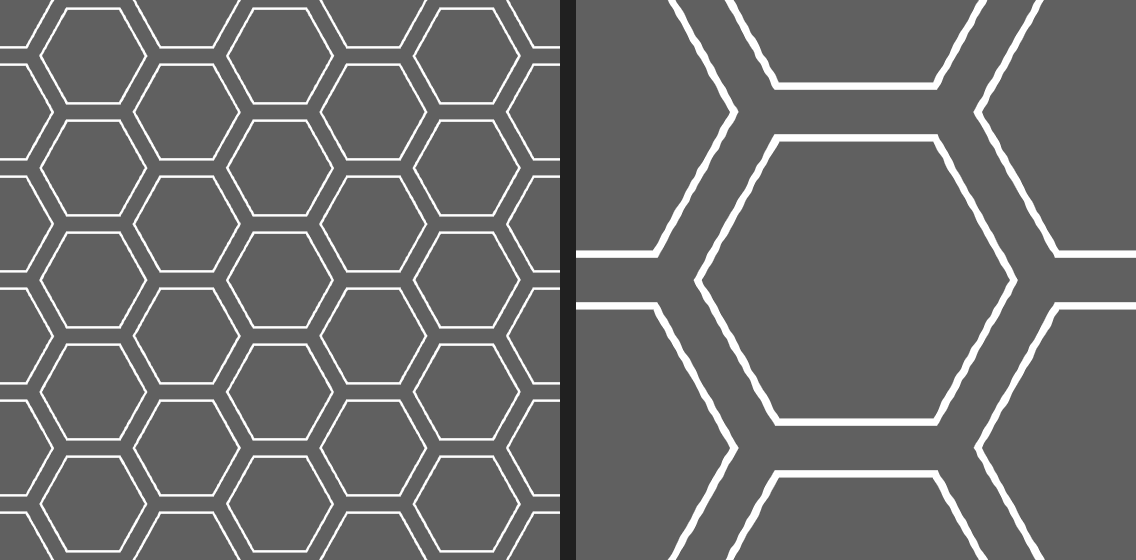
Left, the full canvas; right, a detail of the centre.
Reproduce this pattern procedurally as a three.js fragment shader.

```glsl
// Staggered grid of white hexagon outlines on flat grey, with slightly rough slanted sides.
#define REPEATS vec2(3.0, 5.0)
#define HALF_HEIGHT 0.0846
#define HALF_WIDTH 0.0942
#define LINE_WIDTH 0.0044
#define ROUGHNESS 0.0009
#define ROUGH_CELLS 160.0
#define GROUND_COLOR vec3(0.378)
#define LINE_COLOR vec3(1.0)

varying vec2 vUv;

// Random unit gradient on a lattice that wraps every ROUGH_CELLS.
vec2 latticeGradient(vec2 cell) {
  cell = mod(cell, ROUGH_CELLS);
  float h = fract(sin(dot(cell, vec2(12.99, 78.23))) * 4375.85);
  return vec2(cos(6.2832 * h), sin(6.2832 * h));
}

// Tiling gradient noise, centred on zero.
float gradientNoise(vec2 p) {
  vec2 i = floor(p), f = fract(p);
  vec2 u = f * f * f * (f * (f * 6.0 - 15.0) + 10.0);
  vec2 e = vec2(1.0, 0.0);
  float a = dot(latticeGradient(i), f);
  float b = dot(latticeGradient(i + e.xy), f - e.xy);
  float c = dot(latticeGradient(i + e.yx), f - e.yx);
  float d = dot(latticeGradient(i + e.xx), f - e.xx);
  return mix(mix(a, b, u.x), mix(c, d, u.x), u.y);
}

// Signed distance to a flat-topped hexagon; only its slanted sides are roughened.
float hexagon(vec2 p, float rough) {
  p = abs(p);
  vec2 slantNormal = normalize(vec2(HALF_HEIGHT, 0.5 * HALF_WIDTH));
  float slant = dot(p - vec2(HALF_WIDTH, 0.0), slantNormal) + rough;
  return max(p.y - HALF_HEIGHT, slant);
}

// Offset from the centre of the repeat, in canvas units.
vec2 repeatOffset(vec2 uv, float stagger) {
  return (fract(uv * REPEATS + stagger) - 0.5) / REPEATS;
}

void main() {
  float rough = ROUGHNESS * gradientNoise(vUv * ROUGH_CELLS);

  // Two interleaved grids form the staggered columns.
  float d = min(hexagon(repeatOffset(vUv, 0.5), rough),
                hexagon(repeatOffset(vUv, 0.0), rough));

  // Antialiased outline.
  float pixel = max(fwidth(vUv.x), fwidth(vUv.y));
  float line = clamp((0.5 * LINE_WIDTH - abs(d)) / pixel + 0.5, 0.0, 1.0);
  gl_FragColor = vec4(mix(GROUND_COLOR, LINE_COLOR, line), 1.0);
}
```
